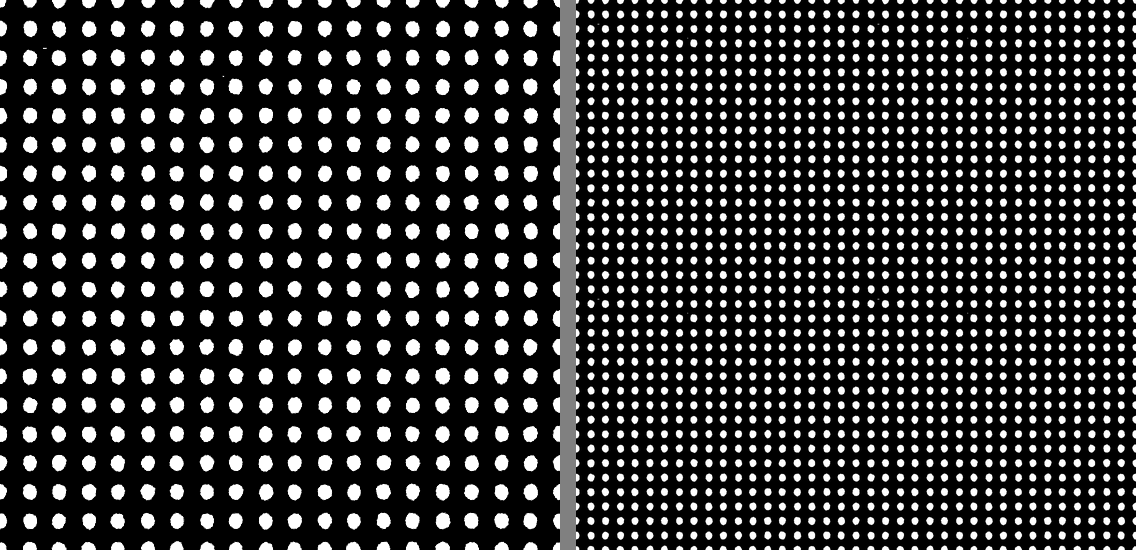
Left, the tile; right, the same tile 2 across and 2 down.
Reproduce this pattern procedurally as a WebGL 2 fragment shader.

```glsl
#version 300 es
precision highp float;
// Grid of 19 x 19 slightly ragged white oval dots on black, with two tiny specks.

uniform vec2 u_resolution;
out vec4 fragColor;

vec2 hash2(vec2 p) {
    vec3 q = fract(p.xyx * vec3(0.1031, 0.1030, 0.0973));
    q += dot(q, q.yzx + 33.33);
    return fract((q.xx + q.yz) * q.zy);
}

// Gradient noise that wraps after a whole number of lattice cells.
float latticeDot(vec2 corner, vec2 offset, float period) {
    float angle = 6.28318 * hash2(mod(corner, period) + 7.0).x;
    return dot(vec2(cos(angle), sin(angle)), offset);
}

float wrappedNoise(vec2 p, float period) {
    vec2 i = floor(p), f = p - i;
    vec2 w = f * f * f * (f * (f * 6.0 - 15.0) + 10.0);
    vec2 e = vec2(1.0, 0.0);
    float low = mix(latticeDot(i, f, period), latticeDot(i + e, f - e, period), w.x);
    float high = mix(latticeDot(i + e.yx, f - e.yx, period), latticeDot(i + 1.0, f - 1.0, period), w.x);
    return mix(low, high, w.y);
}

float boxDistance(vec2 p, vec2 halfSize) {
    vec2 q = abs(p) - halfSize;
    return length(max(q, 0.0)) + min(max(q.x, q.y), 0.0);
}

// Signed distance to the nearest dot, in cell units.
float dotDistance(vec2 p, float count) {
    vec2 nearest = floor(p + 0.5);
    vec2 id = mod(nearest, count);
    vec2 d = p - nearest;

    // Odd columns sit slightly to the right; every dot wanders a little.
    d.x -= 0.022 * mod(id.x, 2.0);
    d -= 0.018 * (hash2(id + 31.0) - 0.5);

    // Oval that narrows toward its lower end.
    d.x *= 1.0 - 0.2 * d.y;
    vec2 radius = vec2(0.236, 0.274) + 0.016 * (hash2(id + 83.0) - 0.5);
    float dist = (length(d / radius) - 1.0) * 0.25;

    // Uneven outline: broad lumps and fine nicks.
    dist += 0.035 * wrappedNoise(p * 4.0, count * 4.0);
    dist += 0.030 * wrappedNoise(p * 13.0, count * 13.0);
    return dist;
}

void main() {
    float count = 19.0;
    vec2 p = gl_FragCoord.xy / u_resolution * count;
    float pixel = count / min(u_resolution.x, u_resolution.y);

    float dist = dotDistance(p, count);

    // Stray specks between the dots.
    dist = min(dist, boxDistance(p - vec2(1.52, 17.33), vec2(0.06, 0.018)));
    dist = min(dist, boxDistance(p - vec2(7.58, 16.36), vec2(0.025, 0.02)));

    float white = 1.0 - smoothstep(-0.6 * pixel, 0.6 * pixel, dist);
    fragColor = vec4(vec3(white), 1.0);
}
```
